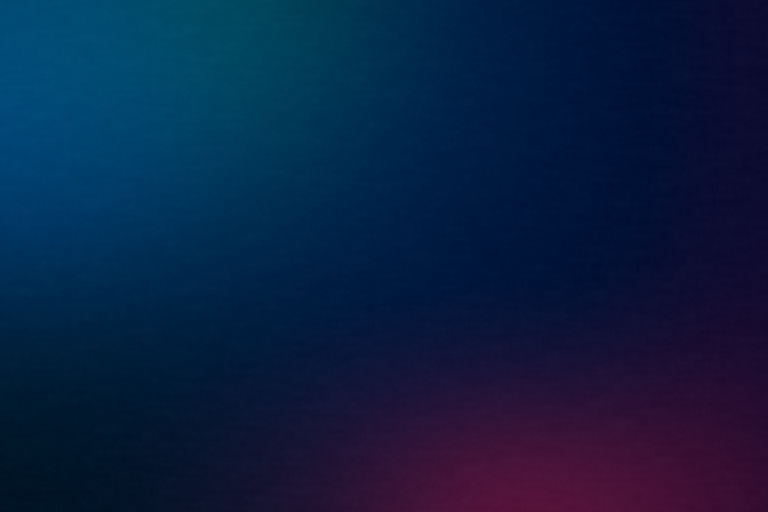
Write a Shadertoy shader that draws this background.

```glsl
const vec3 DEEP_TEAL = vec3(-0.02, 0.064, 0.125);
const vec3 MIDNIGHT = vec3(-0.04, 0.055, 0.19);
const vec3 CYAN_LIGHT = vec3(0.0, 0.225, 0.335);
const vec3 BLUE_LIGHT = vec3(0.0, 0.01, 0.06);
const vec3 GREEN_TINT = vec3(0.0, 0.065, -0.025);
const vec3 CRIMSON_HALO = vec3(0.27, 0.018, 0.02);
const vec3 CRIMSON_CORE = vec3(0.11, 0.0, 0.015);
const vec3 VIOLET_TINT = vec3(0.085, -0.015, -0.01);

// Elliptical Gaussian falloff: one at the center, fading with distance
float glow(vec2 p, vec2 center, vec2 radius) {
    vec2 d = (p - center) / radius;
    return exp(-dot(d, d));
}

// Sine-free hash in the range 0 to 1
float hash(vec2 cell) {
    vec3 p = fract(vec3(cell.xyx) * 0.1031);
    p += dot(p, p.yzx + 33.33);
    return fract((p.x + p.y) * p.z);
}

// Noise centered on zero; a small blend gives flat cells with soft borders
float cellNoise(vec2 p, float blend) {
    vec2 cell = floor(p);
    vec2 f = smoothstep(1.0 - blend, 1.0, fract(p));
    float low = mix(hash(cell), hash(cell + vec2(1.0, 0.0)), f.x);
    float high = mix(hash(cell + vec2(0.0, 1.0)), hash(cell + 1.0), f.x);
    return mix(low, high, f.y) - 0.5;
}

// Dark backdrop that shifts from teal to midnight and then violet
vec3 backdrop(float x) {
    vec3 color = mix(DEEP_TEAL, MIDNIGHT, smoothstep(0.0, 0.6, x));
    return color + VIOLET_TINT * smoothstep(0.7, 1.0, x);
}

// Faint streaks, soft blocks and fine grain
float texturing(vec2 p, float strength) {
    float streaks = cellNoise(p * vec2(24.0, 128.0), 1.0);
    float blocks = cellNoise(p * 64.0 + 31.0, 0.25);
    float grain = cellNoise(p * 260.0 + 17.0, 1.0);
    return strength * (streaks + 0.6 * blocks + grain);
}

void mainImage(out vec4 fragColor, in vec2 fragCoord) {
    vec2 uv = fragCoord / iResolution.xy;
    vec3 color = backdrop(uv.x);

    // Cool light in the upper left
    color += CYAN_LIGHT * glow(uv, vec2(0.0, 0.92), vec2(0.53, 0.52));
    color += BLUE_LIGHT * glow(uv, vec2(0.0, 0.58), vec2(0.28, 0.26));
    color += GREEN_TINT * glow(uv, vec2(0.35, 1.02), vec2(0.22, 0.38));

    // Warm light rising from the lower edge
    color += CRIMSON_HALO * glow(uv, vec2(0.70, -0.02), vec2(0.38, 0.34));
    color += CRIMSON_CORE * glow(uv, vec2(0.68, -0.02), vec2(0.20, 0.22));

    // Surface texture
    color = max(color, 0.0);
    color += texturing(fragCoord / iResolution.y, 0.010);
    fragColor = vec4(clamp(color, 0.0, 1.0), 1.0);
}
```
